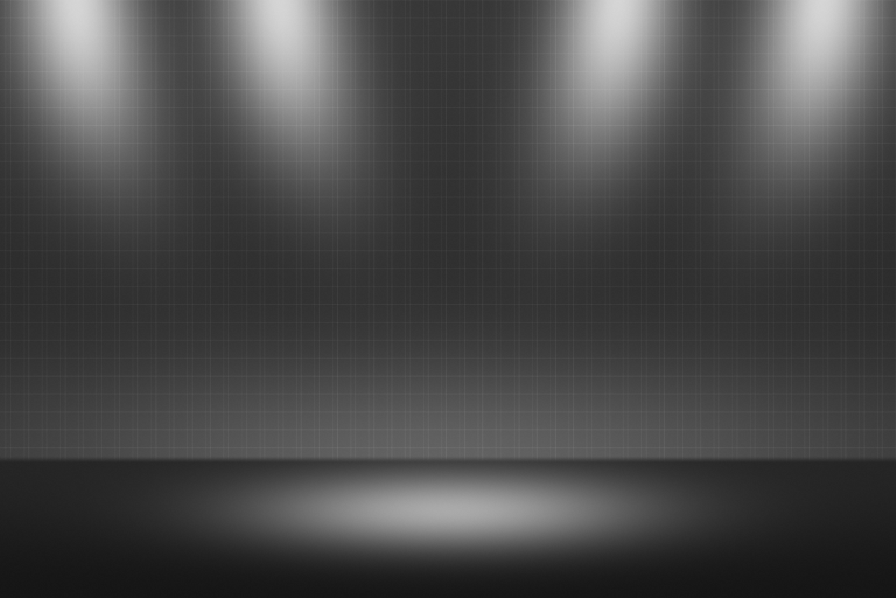
Give the GLSL for this background, as a WebGL 2 fragment shader.

```glsl
#version 300 es
precision highp float;

uniform vec2 u_resolution;
out vec4 fragColor;

// Layout, in units of the canvas height
const float ASPECT = 1.5;
const float FLOOR_TOP = 0.232;
const float EDGE_SOFTNESS = 0.006;

// Wall tones
const float WALL_TOP = 0.215;
const float WALL_LOW = 0.165;
const float WASH_GAIN = 0.19;
const vec2 WASH_SIZE = vec2(0.47, 0.125);

// Spotlights: position along the top edge, and which way each one leans
const int LIGHT_COUNT = 4;
const vec4 LIGHT_X = vec4(0.127, 0.469, 1.035, 1.377);
const vec4 LIGHT_LEAN = vec4(1.0, 1.0, -1.0, -1.0);
const float LIGHT_GAIN = 0.62;
const float LIGHT_WIDTH = 0.068;
const float LIGHT_SPREAD = 0.045;
const float LIGHT_REACH = 0.178;

// Woven grid
const vec2 GRID_STEP = vec2(0.0304, 0.02995);
const vec2 GRID_ORIGIN = vec2(0.565, 0.6406);
const float TWIN_OFFSET = 0.008;
const float THREAD_WIDTH = 0.0018;
const float THREAD_GAIN = 0.034;

// Floor
const float FLOOR_NEAR = 0.085;
const float FLOOR_FAR = 0.145;
const vec2 POOL_CENTER = vec2(0.752, 0.145);
const vec2 POOL_SIZE = vec2(0.228, 0.046);
const float POOL_GAIN = 0.54;
const float GRAIN = 0.008;

float hash(vec2 p) {
    vec3 q = fract(vec3(p.xyx) * 0.1031);
    q += dot(q, q.yzx + 33.33);
    return fract((q.x + q.y) * q.z);
}

float gaussian(float x) {
    return exp(-0.5 * x * x);
}

// Antialiased repeated line; each thread has its own strength
float thread(float x, float origin, float spacing, float pixel, float seed) {
    float cell = (x - origin) / spacing + 0.5;
    float dist = abs(fract(cell) - 0.5) * spacing;
    float width = max(THREAD_WIDTH, pixel);
    float line = 1.0 - smoothstep(0.0, width, dist);
    float strength = mix(0.65, 1.0, hash(vec2(floor(cell), seed)));
    return line * strength * THREAD_WIDTH / width;
}

// Leaning beams that widen and fade on the way down
float spotlights(vec2 p) {
    float drop = 1.0 - p.y;
    float drift = 0.1 * drop + 0.3 * drop * drop;
    float width = LIGHT_WIDTH + LIGHT_SPREAD * drop;
    float light = 0.0;
    for (int i = 0; i < LIGHT_COUNT; i++) {
        float center = LIGHT_X[i] + LIGHT_LEAN[i] * drift;
        light += gaussian((p.x - center) / width);
    }
    return LIGHT_GAIN * light * gaussian(drop / LIGHT_REACH);
}

float wall(vec2 p, float pixel) {
    float tone = mix(WALL_LOW, WALL_TOP, smoothstep(0.4, 1.0, p.y));
    vec2 wash = (p - vec2(0.5 * ASPECT, FLOOR_TOP)) / WASH_SIZE;
    tone += WASH_GAIN * gaussian(wash.x) * gaussian(wash.y);
    tone += 0.03 * gaussian(wash.y);
    tone += spotlights(p);

    float weave = thread(p.x, GRID_ORIGIN.x, GRID_STEP.x, pixel, 1.0);
    weave += 0.7 * thread(p.x, GRID_ORIGIN.x - TWIN_OFFSET, GRID_STEP.x, pixel, 2.0);
    weave += thread(p.y, GRID_ORIGIN.y, GRID_STEP.y, pixel, 3.0);
    return tone + THREAD_GAIN * weave * (1.0 - smoothstep(0.4, 0.9, tone));
}

float ground(vec2 p) {
    float tone = mix(FLOOR_NEAR, FLOOR_FAR, smoothstep(0.0, FLOOR_TOP, p.y));
    vec2 pool = (p - POOL_CENTER) / POOL_SIZE;
    return tone + POOL_GAIN * gaussian(pool.x) * gaussian(pool.y);
}

void main() {
    vec2 p = gl_FragCoord.xy / u_resolution * vec2(ASPECT, 1.0);
    float pixel = 1.0 / u_resolution.y;

    // Join wall and floor with a soft seam
    float softness = max(EDGE_SOFTNESS, pixel);
    float above = smoothstep(-softness, softness, p.y - FLOOR_TOP);
    float tone = mix(ground(p), wall(p, pixel), above);

    // Fine grain
    tone += GRAIN * (hash(floor(p * 512.0)) - 0.5);
    fragColor = vec4(vec3(clamp(tone, 0.0, 1.0)), 1.0);
}
```
